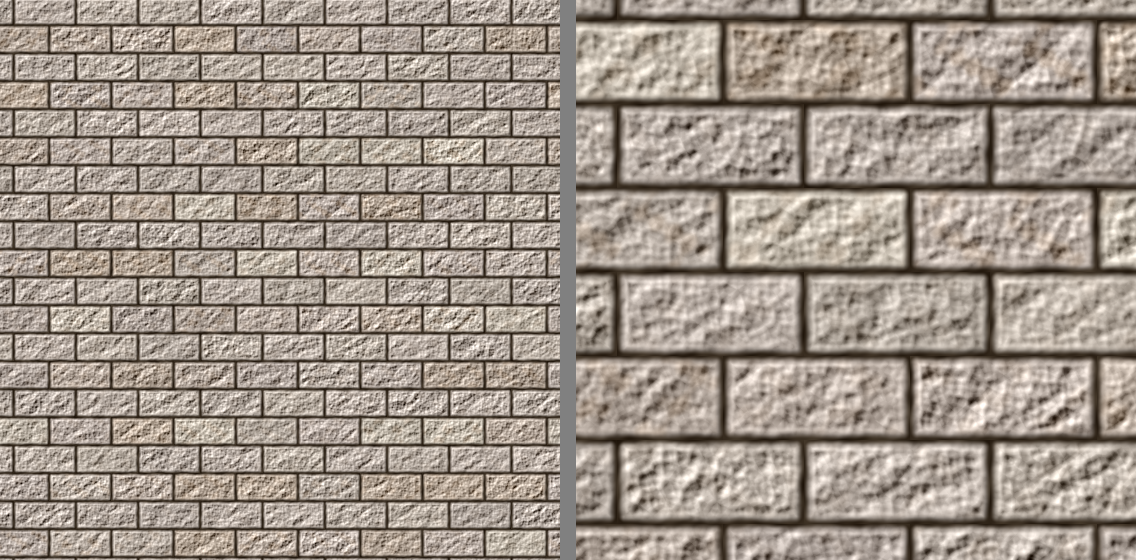
Left: the whole. Right: its middle third, enlarged.
A WebGL 2 fragment shader for this texture:

```glsl
#version 300 es
precision highp float;

uniform vec2 u_resolution;
out vec4 outColor;

// Layout: lengths below the counts are in row heights
const vec2 BRICKS = vec2(9.0, 20.0);
const float ASPECT = BRICKS.y / BRICKS.x;
const float ROW_SHIFT = 0.10;
const float EVEN_OFFSET = 0.79;
const float ODD_OFFSET = 0.22;
const float JOINT_HALF = 0.041;
const float JOINT_BLUR = 0.042;
const float CORNER = 0.05;
const float EDGE_WEAR = 0.012;
const float RIM_DEPTH = 0.075;

// Stone surface
const vec2 LIGHT_STEP = vec2(-0.042, 0.046);
const float RELIEF_GAIN = 1.45;
const float CREVICE_DEPTH = 0.9;
const float CHIP_ANGLE = 0.5;
const vec2 CHIP_SCALE = vec2(1.3, 2.7);
const float PIT_SCALE = 5.5;
const float GRAIN_SCALE = 10.0;

const vec3 GREY = vec3(0.695, 0.66, 0.62);
const vec3 MAUVE = vec3(0.69, 0.645, 0.615);
const vec3 CREAM = vec3(0.735, 0.70, 0.645);
const vec3 TAN = vec3(0.68, 0.62, 0.56);
const vec3 OCHRE = vec3(0.62, 0.52, 0.42);
const vec3 JOINT_DARK = vec3(0.11, 0.07, 0.03);
const vec3 JOINT_LIGHT = vec3(0.32, 0.27, 0.21);

float hash(vec2 p) {
    vec3 q = fract(p.xyx * 0.1031);
    q += dot(q, q.yzx + 33.33);
    return fract((q.x + q.y) * q.z);
}

// Distance to the nearest scattered point
float cellular(vec2 p) {
    vec2 cell = floor(p);
    float nearest = 4.0;
    for (int y = -1; y <= 1; y++) {
        for (int x = -1; x <= 1; x++) {
            vec2 c = cell + vec2(x, y);
            vec2 toPoint = c + vec2(hash(c), hash(c + 57.3)) - p;
            nearest = min(nearest, dot(toPoint, toPoint));
        }
    }
    return sqrt(nearest);
}

float layeredSines(vec2 p) {
    return 0.5 * sin(p.x * 2.1 + 1.7 * sin(p.y * 1.6))
         + 0.3 * sin(p.y * 4.3 + p.x * 1.9)
         + 0.2 * sin(p.x * 7.7 - p.y * 5.1);
}

// Split stone: slanted chips, pits and grain
float relief(vec2 p) {
    vec2 bent = p + 0.06 * vec2(sin(p.y * 6.0 + p.x * 2.0), sin(p.x * 5.0 - p.y * 3.0));
    float c = cos(CHIP_ANGLE), s = sin(CHIP_ANGLE);
    vec2 slanted = vec2(c * bent.x + s * bent.y, c * bent.y - s * bent.x);
    return 0.50 * (1.0 - cellular(slanted * CHIP_SCALE))
         + 0.26 * cellular(p * PIT_SCALE)
         + 0.15 * cellular(p * GRAIN_SCALE + 7.7);
}

float roundedBox(vec2 p, vec2 halfSize, float radius) {
    vec2 q = abs(p) - halfSize + radius;
    return length(max(q, 0.0)) + min(max(q.x, q.y), 0.0) - radius;
}

vec3 brickTint(vec2 id, float evenRow) {
    float pick = hash(id + 11.0);
    vec3 cool = mix(GREY, MAUVE, pick);
    vec3 warm = mix(mix(TAN, MAUVE, smoothstep(0.1, 0.5, pick)), CREAM, smoothstep(0.6, 0.95, pick));
    return mix(cool, warm, 0.15 + 0.75 * evenRow) * mix(0.96, 1.04, hash(id + 29.0));
}

void main() {
    // Running bond grid
    vec2 grid = gl_FragCoord.xy / u_resolution * BRICKS;
    grid.y -= ROW_SHIFT;
    float evenRow = 1.0 - mod(floor(grid.y), 2.0);
    grid.x -= mix(ODD_OFFSET, EVEN_OFFSET, evenRow);
    vec2 id = mod(floor(grid), BRICKS);
    vec2 local = (fract(grid) - 0.5) * vec2(ASPECT, 1.0);
    vec2 stone = local + 40.0 * vec2(hash(id), hash(id + 83.0));
    float pixel = BRICKS.y / u_resolution.y;

    // Brick outline with worn edges
    vec2 halfSize = 0.5 * vec2(ASPECT, 1.0) - JOINT_HALF;
    float edge = roundedBox(local, halfSize, CORNER) + EDGE_WEAR * layeredSines(stone * 4.0);

    // Stone colour and local stains
    vec3 color = brickTint(id, evenRow);
    float stain = smoothstep(0.0, 0.8, layeredSines(stone * 3.0));
    color = mix(color, OCHRE, stain * mix(0.08, 0.4, evenRow * hash(id + 5.0)));

    // Relief lighting with dark crevices on the steep shaded sides
    float slope = relief(stone) - relief(stone + LIGHT_STEP);
    float shade = slope * RELIEF_GAIN - CREVICE_DEPTH * max(-slope - 0.09, 0.0);
    float inner = smoothstep(0.03, 0.16, -edge);
    color += shade * mix(0.8, 1.2, hash(id + 17.0)) * mix(0.4, 1.0, inner);

    // Pale chiselled rim, brighter toward the light
    float rim = 1.0 - smoothstep(0.0, 0.045, abs(edge + RIM_DEPTH));
    float facing = clamp(0.5 + local.y * 0.7 - local.x * 0.25, 0.0, 1.0);
    color += rim * mix(0.03, 0.16, facing);
    color *= 1.0 - 0.25 * (1.0 - facing) * smoothstep(-0.07, 0.0, edge);

    // Recessed joints, darker in places
    float grit = 0.5 + 0.5 * layeredSines(stone * 3.5);
    vec3 joint = mix(JOINT_DARK, JOINT_LIGHT, 0.75 * grit);
    float blend = max(pixel, JOINT_BLUR);
    color = mix(color, joint, smoothstep(-blend, blend, edge));

    outColor = vec4(clamp(color, 0.0, 1.0), 1.0);
}
```
